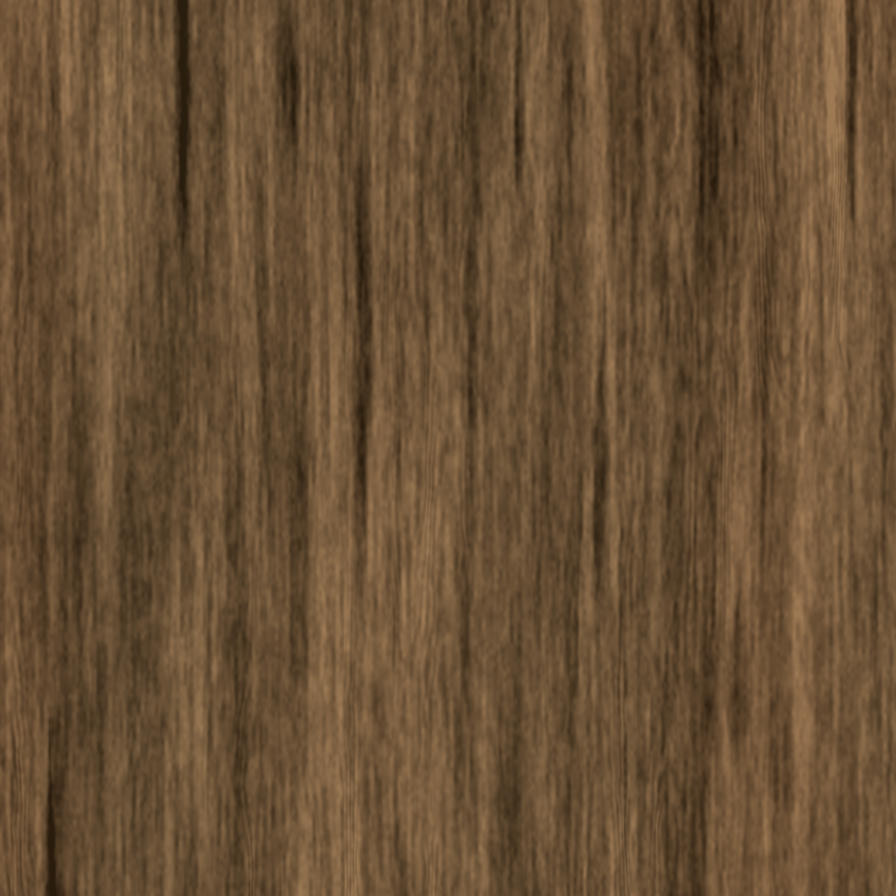
This texture is drawn by a three.js fragment shader. Its source:

```glsl
// Dark walnut veneer with vertical grain, cathedral rings and dark streaks
varying vec2 vUv;

float hash(vec2 p) {
  vec3 q = fract(vec3(p.xyx) * 0.1031);
  q += dot(q, q.yzx + 33.33);
  return fract((q.x + q.y) * q.z);
}

// One column of smooth noise, shifted so that cells never line up in rows
float column(float id, float y) {
  y += 17.0 * hash(vec2(id, 7.3));
  float cell = floor(y);
  float f = smoothstep(0.0, 1.0, y - cell);
  return mix(hash(vec2(id, cell)), hash(vec2(id, cell + 1.0)), f);
}

// Blended columns, centred on zero; frequency is in cells per canvas
float strand(vec2 p, vec2 frequency, float seed) {
  p = p * frequency + vec2(seed * 131.0 + 20.0, 40.0);
  float id = floor(p.x);
  float f = smoothstep(0.0, 1.0, p.x - id);
  return mix(column(id, p.y), column(id + 1.0, p.y), f) - 0.5;
}

// Contour lines of a stretched height field: nested arches and chevrons
float rings(vec2 p) {
  float height = strand(p, vec2(24.0, 2.6), 1.0)
               + 0.30 * strand(p, vec2(55.0, 9.0), 2.0)
               + 0.07 * strand(p, vec2(120.0, 40.0), 3.0);
  float figure = smoothstep(-0.3, 0.3, strand(p, vec2(12.0, 1.5), 4.0));
  return sin(height * 46.0) * mix(0.35, 1.0, figure);
}

// Scattered slender lenses of dark wood and one long dark band
float darkStreaks(vec2 p) {
  float wobble = 0.012 * strand(p, vec2(60.0, 7.0), 5.0);
  float dark = 0.0;
  for (int i = 0; i < 8; i++) {
    float id = float(i);
    vec2 center = vec2((id + 0.2 + 0.6 * hash(vec2(id, 3.1))) / 8.0,
                       hash(vec2(id, 9.7)));
    float halfLength = mix(0.13, 0.34, hash(vec2(id, 5.9)));
    float halfWidth = mix(0.010, 0.019, hash(vec2(id, 1.7)));
    vec2 d = abs(p - center + vec2(wobble, 0.0)) / vec2(halfWidth, halfLength);
    dark = max(dark, 1.0 - smoothstep(0.1, 1.0, d.x + d.y * d.y));
  }
  float band = abs(p.x - 0.775 + wobble) / 0.036;
  float bandDepth = 0.65 + 0.6 * strand(p, vec2(45.0, 2.0), 6.0);
  return max(dark, bandDepth * (1.0 - smoothstep(0.2, 1.0, band)));
}

void main() {
  // Gentle sideways drift of the grain
  vec2 p = vUv;
  p.x += 0.010 * strand(vUv, vec2(5.0, 1.6), 7.0);

  // Grain from broad bands down to short fibres
  float broad = strand(p, vec2(9.0, 0.8), 8.0);
  float tone = 0.55;
  tone += 0.34 * broad;
  tone += 0.46 * strand(p, vec2(30.0, 1.6), 9.0);
  tone += 0.44 * strand(p, vec2(82.0, 3.2), 10.0);
  tone += 0.44 * strand(p, vec2(190.0, 8.0), 11.0);
  tone += 0.34 * strand(p, vec2(230.0, 45.0), 12.0);
  tone += 0.22 * strand(p, vec2(256.0, 150.0), 13.0);
  tone += 0.10 * rings(p);
  tone -= 0.60 * darkStreaks(p);
  tone = clamp(tone, -0.28, 1.18);

  // Walnut colours with a slight shift between red and yellow brown
  vec3 walnutDark = vec3(0.25, 0.18, 0.105);
  vec3 walnutLight = vec3(0.56, 0.43, 0.295);
  vec3 color = mix(walnutDark, walnutLight, tone);
  color += vec3(0.010, -0.008, -0.010) * strand(p, vec2(7.0, 1.2), 14.0);

  gl_FragColor = vec4(color, 1.0);
}
```
